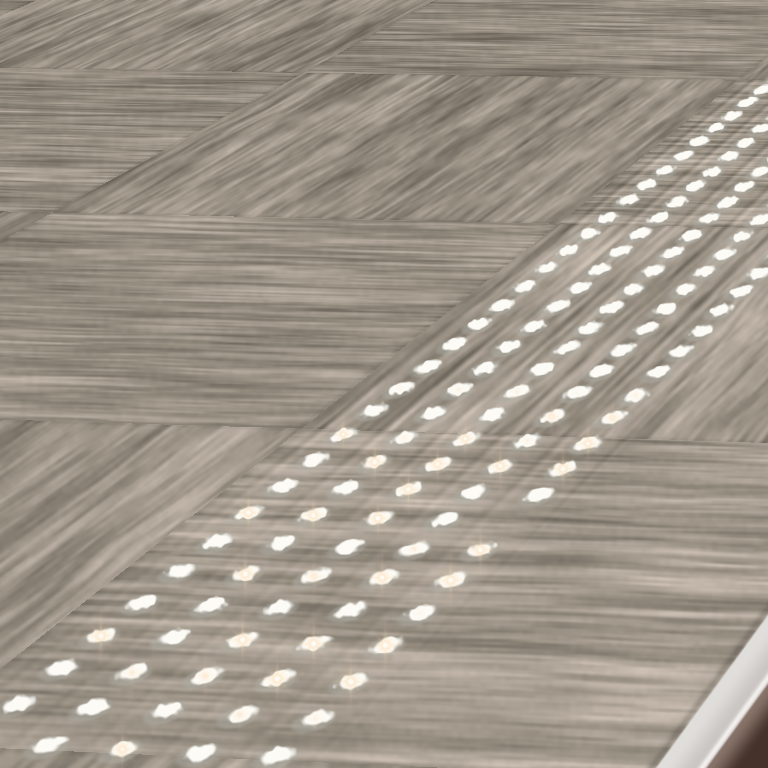
A three.js fragment shader for this texture:

```glsl
// Woven floor tiles in perspective, crossed by a strip of shining studs, with a pale rail in the corner.
#define FIBER_DARK vec3(0.46, 0.43, 0.385)
#define FIBER_LIGHT vec3(0.76, 0.715, 0.665)
#define STUD_WHITE vec3(0.99, 0.985, 0.965)
#define SPARK_TINT vec3(1.0, 0.87, 0.70)
#define STUD_RADII vec2(0.0255, 0.0125)
#define TILE_SIZE 10.3
#define FIBER_CONTRAST 1.45
#define LAST_COLUMN 4.0
#define TILT vec2(0.29, 0.91)

varying vec2 vUv;

float hash(vec2 p) {
  return fract(sin(dot(p, vec2(127.1, 311.7))) * 43758.5);
}

float noise(vec2 p) {
  vec2 cell = floor(p), f = fract(p);
  f = f * f * (3.0 - 2.0 * f);
  return mix(mix(hash(cell), hash(cell + vec2(1, 0)), f.x),
             mix(hash(cell + vec2(0, 1)), hash(cell + vec2(1, 1)), f.x), f.y);
}

// Perspective: floor units are stud columns (x) and stud rows (y)
const vec2 ORIGIN = vec2(0.0221, 0.082);
const vec2 COLUMN_STEP = vec2(0.0957, -0.0043);
const vec2 ROW_STEP = vec2(0.0587, 0.0501);
const vec2 DEPTH_STEP = vec2(-0.003, 0.02547);

float depthAt(vec2 g) {
  return 1.0 + dot(DEPTH_STEP, g);
}

vec2 floorToCanvas(vec2 g) {
  return (ORIGIN + COLUMN_STEP * g.x + ROW_STEP * g.y) / depthAt(g);
}

vec2 canvasToFloor(vec2 p) {
  vec2 a = COLUMN_STEP - p * DEPTH_STEP.x;
  vec2 b = ROW_STEP - p * DEPTH_STEP.y;
  vec2 c = p - ORIGIN;
  return vec2(c.x * b.y - c.y * b.x, a.x * c.y - a.y * c.x) / (a.x * b.y - a.y * b.x);
}

// Fibers run along x of their own coordinates
float fibers(vec2 q) {
  q.y += 0.12 * noise(q * vec2(0.5, 0.8));
  return 0.32 * noise(q * vec2(0.22, 2.3))
       + 0.40 * noise(q * vec2(0.4, 5.7) + 17.0)
       + 0.28 * noise(q * vec2(1.3, 11.0) + 41.0);
}

vec3 carpet(vec2 g, vec2 p) {
  vec2 t = (g + vec2(0.8, 1.1)) / TILE_SIZE;
  vec2 tile = floor(t);
  bool turned = mod(tile.x + tile.y, 2.0) > 0.5;
  float weave = fibers((turned ? g.yx : g) + tile * 37.0);
  float tone = 0.45 + FIBER_CONTRAST * (weave - 0.5);
  tone += 0.16 * (noise(p * vec2(7.0, 10.0)) - 0.5) + 0.10 * (noise(p * 130.0) - 0.5);
  tone += 0.16 * (1.0 - p.y) * (0.4 + p.x) - 0.09 * smoothstep(0.6, 1.0, p.y);
  // Seams between tiles
  vec2 seam = abs(fract(t + 0.5) - 0.5) * TILE_SIZE;
  tone -= 0.12 * (1.0 - smoothstep(0.03, 0.16, min(seam.x, seam.y)));
  // Clear tape with grooves between its columns
  float tape = smoothstep(-0.7, -0.55, g.x) * (1.0 - smoothstep(4.5, 4.65, g.x));
  float groove = fract(g.x) - 0.5;
  float far = smoothstep(5.0, 11.0, g.y);
  tone += tape * (0.04 + (0.06 + 0.16 * far) *
          (exp(-pow((groove - 0.13) / 0.07, 2.0)) - 1.2 * exp(-pow(groove / 0.07, 2.0))));
  return mix(FIBER_DARK, FIBER_LIGHT, clamp(tone, -0.15, 1.15));
}

// Four long and four short rays around a bright centre
float starburst(vec2 q) {
  vec2 a = abs(q), d = abs(vec2(q.x + q.y, q.x - q.y)) * 0.707;
  float rays = exp(-a.x * 5.0 - a.y * 1.1) + exp(-a.y * 5.0 - a.x * 1.1);
  return rays + 0.8 * (exp(-d.x * 6.0 - d.y * 1.5) + exp(-d.y * 6.0 - d.x * 1.5));
}

vec3 addStuds(vec3 color, vec2 g, vec2 p) {
  float core = 0.0, rim = 0.0, spark = 0.0;
  for (int k = 0; k < 9; k++) {
    float n = float(k);
    vec2 id = floor(g + 0.5) + vec2(mod(n, 3.0), floor(n / 3.0)) - 1.0;
    bool gap = distance(id, vec2(LAST_COLUMN, 6.0)) < 0.5;
    if (id.x < 0.0 || id.x > LAST_COLUMN || id.y < -2.0 || gap) continue;
    float rnd = hash(id + 5.3);
    vec2 q = (p - floorToCanvas(id)) * depthAt(id);
    q += 0.003 * (vec2(rnd, hash(id + 9.1)) - 0.5);
    vec2 e = vec2(q.x * 0.97 + q.y * 0.2, q.y - q.x * TILT.x) / (STUD_RADII * vec2(1.0, TILT.y));
    float d = length(e) + 0.45 * (noise(q * 130.0 + id * 7.0) - 0.5);
    core = max(core, 1.0 - smoothstep(0.62, 1.02, d + 0.12 * max(-e.x, 0.0)));
    rim = max(rim, 1.0 - smoothstep(0.9, 1.35, length(e + vec2(0.1, 0.25))));
    // Brightest glints gather on the near right part of the strip
    float glint = smoothstep(0.62, 0.95, rnd + 0.09 * id.x) * (1.0 - smoothstep(8.0, 12.0, id.y));
    spark += glint * starburst(q / 0.0125);
  }
  color = mix(color, vec3(0.68, 0.68, 0.65), 0.5 * rim);
  color = mix(color, STUD_WHITE, core);
  return mix(color, mix(SPARK_TINT, STUD_WHITE, clamp(spark - 0.5, 0.0, 1.0)), clamp(spark * 0.85, 0.0, 1.0));
}

vec3 addRail(vec3 color, vec2 p) {
  float d = dot(p - vec2(0.853, 0.0), vec2(0.807, -0.59));
  vec3 metal = mix(vec3(0.88, 0.87, 0.86), vec3(0.79, 0.77, 0.76), smoothstep(0.008, 0.045, d));
  metal = mix(metal, vec3(0.95, 0.94, 0.93), exp(-pow((d - 0.049) / 0.004, 2.0)));
  vec3 wood = mix(vec3(0.53, 0.45, 0.41), vec3(0.27, 0.20, 0.17), smoothstep(0.055, 0.09, d));
  color *= 1.0 - 0.16 * exp(-pow((d + 0.004) / 0.005, 2.0));
  color = mix(color, metal, smoothstep(-0.001, 0.003, d));
  return mix(color, wood, smoothstep(0.052, 0.056, d));
}

void main() {
  vec2 g = canvasToFloor(vUv);
  vec3 color = addStuds(carpet(g, vUv), g, vUv);
  gl_FragColor = vec4(addRail(color, vUv), 1.0);
}
```
